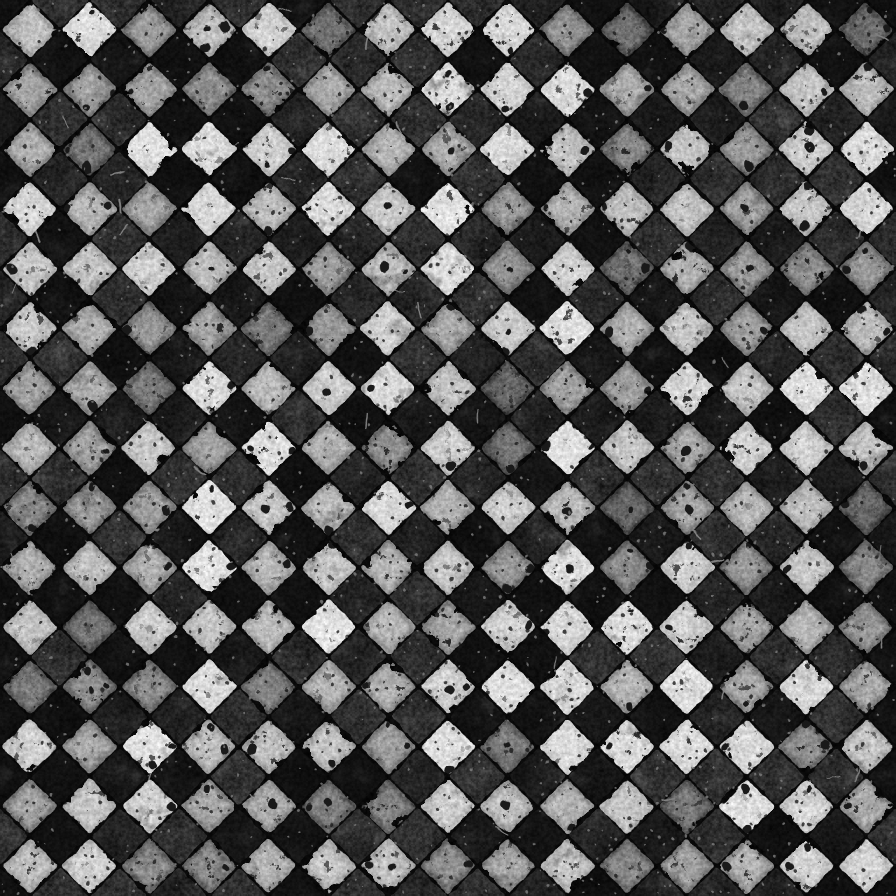
Give the GLSL for this texture, as a Shadertoy shader.

```glsl
// Worn checkerboard of pale and black stone tiles laid on the diagonal, with chips, pits and dust.
const float REPEATS = 15.0;        // pale tiles across and down
const float PALE_HALF = 0.470;     // half side of a pale tile, tile pitch = 1
const float DARK_HALF = 0.478;
const float CORNER = 0.07;         // corner radius
const float EDGE_ROUGH = 0.035;
const float CHIP_DEPTH = 0.16;
const float GROUT = 0.035;
const float PALE_LOW = 0.37, PALE_HIGH = 0.89;
const float DARK_LOW = 0.065, DARK_HIGH = 0.185;
const float PIT_TONE = 0.10;
const float DUST_TONE = 0.50;
const vec3 TINT = vec3(1.0, 1.0, 1.0);

// Three random values in 0..1 from integer coordinates.
vec3 hash3(vec2 cell, float seed) {
    uvec3 v = uvec3(ivec3(vec3(cell, seed)));
    v = v * 1664525u + 1013904223u;
    v.x += v.y * v.z; v.y += v.z * v.x; v.z += v.x * v.y;
    v ^= v >> 16u;
    v.x += v.y * v.z; v.y += v.z * v.x; v.z += v.x * v.y;
    return vec3(v >> 8u) / 16777216.0;
}

vec2 wrapCell(vec2 cell, float period) {
    return floor(mod(cell + 0.5, period));
}

vec2 direction(float turn) {
    return vec2(cos(6.2832 * turn), sin(6.2832 * turn));
}

float corner(vec2 cell, vec2 offset, float period, float seed) {
    return dot(direction(hash3(wrapCell(cell, period), seed).x), offset);
}

// Gradient noise, about -0.7..0.7, wrapping over the canvas.
float noise(vec2 uv, float freq, float seed) {
    vec2 x = uv * freq, i = floor(x), f = x - i;
    vec2 w = f * f * f * (f * (f * 6.0 - 15.0) + 10.0), e = vec2(1, 0);
    return mix(mix(corner(i, f, freq, seed), corner(i + e.xy, f - e.xy, freq, seed), w.x),
               mix(corner(i + e.yx, f - e.yx, freq, seed), corner(i + e.xx, f - e.xx, freq, seed), w.x), w.y);
}

float fbm(vec2 uv, float freq, float seed) {
    float sum = 0.0, gain = 1.0;
    for (int k = 0; k < 4; k++) {
        sum += gain * noise(uv, freq, seed + float(k));
        freq *= 2.0;
        gain *= 0.55;
    }
    return sum;
}

// Scattered short strokes, one at most per grid cell; length 0 gives dots.
float flecks(vec2 uv, float grid, float share, float radius, float len, float seed) {
    vec2 x = uv * grid, cell = wrapCell(floor(x), grid);
    vec3 place = hash3(cell, seed), form = hash3(cell, seed + 1.0);
    vec2 f = fract(x) - 0.5 - 0.4 * (place.xy - 0.5), dir = direction(form.x);
    f -= dir * clamp(dot(f, dir), -len, len);
    float r = radius * mix(0.4, 1.0, form.y), aa = 0.7 * grid / iResolution.y;
    return step(place.z, share) * (1.0 - smoothstep(r - aa, r + aa, length(f)));
}

float roundedSquare(vec2 q, float halfSide, float radius) {
    vec2 d = abs(q) - halfSide + radius;
    return length(max(d, 0.0)) + min(max(d.x, d.y), 0.0) - radius;
}

void mainImage(out vec4 fragColor, in vec2 fragCoord) {
    vec2 uv = fragCoord / iResolution.xy;
    float aa = REPEATS / iResolution.y;

    // Diagonal lattice: odd index sums are pale tiles, even ones dark.
    vec2 p = uv * REPEATS, lattice = vec2(p.x + p.y, p.x - p.y);
    vec2 index = floor(lattice + 0.5), q = lattice - index;
    vec2 id = wrapCell(vec2(index.x + index.y, index.x - index.y), 2.0 * REPEATS);
    bool pale = mod(id.x + 0.5, 2.0) > 1.0;
    vec3 rnd = hash3(id, 7.0), rnd2 = hash3(id, 8.0);

    // Shared wear
    float patches = fbm(uv, 5.0, 10.0);
    float mottle = fbm(uv, 34.0, 20.0);
    float rough = fbm(uv, 75.0, 30.0);
    float grain = noise(uv, 211.0, 40.0) + 0.6 * (hash3(floor(uv * 512.0), 41.0).x - 0.5);
    float chips = smoothstep(0.18, 0.75, fbm(uv, 40.0, 50.0));
    vec2 bent = uv + 0.0025 * vec2(mottle, rough);

    // Tile outline, worn unevenly
    q += 0.025 * (rnd2.xy - 0.5);
    float dist = roundedSquare(q, pale ? PALE_HALF : DARK_HALF, CORNER);
    float inner = -dist;
    dist += EDGE_ROUGH * rough + CHIP_DEPTH * chips * (pale ? 0.25 + rnd.z : 0.2);
    float tile = 1.0 - smoothstep(-aa, aa, dist);

    // Surface of each kind of tile
    float tone;
    if (pale) {
        tone = mix(PALE_LOW, PALE_HIGH, sqrt(rnd.x));
        float stain = smoothstep(0.1, 0.8, mottle + 0.4 * patches) * rnd.y;
        float rim = (1.0 - smoothstep(0.0, 0.2, inner)) * (1.0 - rnd.x);
        tone *= (1.0 - 0.45 * stain) * (1.0 - 0.35 * rim);
        tone += 0.09 * mottle + 0.13 * grain;
        float pits = smoothstep(0.36, 0.56, rough) * mix(0.25, 0.9, rnd.z);
        pits = max(pits, flecks(bent, 45.0, 0.13, 0.24, 0.05, 60.0));
        pits = max(pits, 0.8 * flecks(bent, 120.0, 0.16, 0.27, 0.0, 64.0));
        tone = mix(tone, PIT_TONE, pits);
    } else {
        tone = mix(DARK_LOW, DARK_HIGH, smoothstep(0.15, 0.85, rnd.x + 0.35 * patches));
        tone *= 1.0 + 0.4 * mottle + 0.55 * grain;
        tone += 0.07 * smoothstep(0.2, 0.8, mottle) * rnd.y;
    }
    tone = mix(GROUT * (1.0 + grain), tone, tile);

    // Pale dust and straw, seen mostly on the dark ground
    float dust = 0.8 * flecks(bent, 130.0, 0.10, 0.22, 0.0, 70.0);
    dust = max(dust, flecks(bent, 33.0, 0.035, 0.035, 0.24, 74.0));
    tone = mix(tone, max(tone, DUST_TONE), dust);

    fragColor = vec4(TINT * clamp(tone, 0.0, 1.0), 1.0);
}
```
